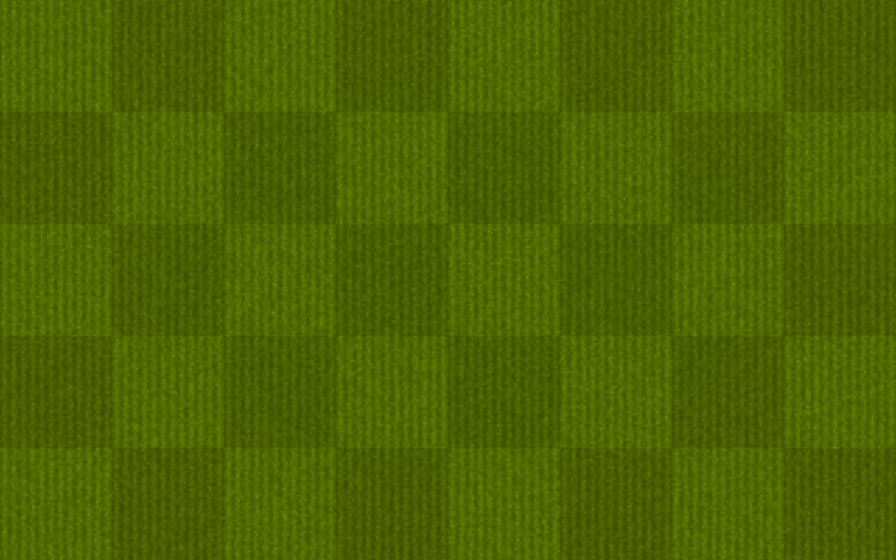
Write a Shadertoy shader that draws this pattern.

```glsl
// Checkerboard lawn of mown squares with fine vertical ribs and grassy flecks.
#define ROWS 5.0
#define RIBS_PER_TILE 12.0
#define RIB_DEPTH 0.085
#define GRAIN_CELLS 40.0
#define GRAIN_DEPTH 0.21
#define FLECK_CELLS 24.0
#define FLECK_GAIN 0.19
#define EDGE_WOBBLE 0.012
#define DARK_GRASS vec3(0.291, 0.368, 0.002)
#define LIGHT_GRASS vec3(0.322, 0.415, 0.006)

const float TAU = 6.2831853;

float hash(vec2 cell) {
    uvec2 q = uvec2(ivec2(cell)) * uvec2(1597u, 3571u);
    uint n = (q.x ^ (q.y << 7)) * 40503u + q.y;
    n = (n ^ (n >> 15)) * 73244u + (n >> 3);
    n = (n ^ (n >> 13)) * 51749u;
    return float((n ^ (n >> 16)) & 65535u) / 65535.0;
}

float valueNoise(vec2 p) {
    vec2 cell = floor(p), f = fract(p);
    f = f * f * (3.0 - 2.0 * f);
    return mix(mix(hash(cell), hash(cell + vec2(1, 0)), f.x),
               mix(hash(cell + vec2(0, 1)), hash(cell + vec2(1, 1)), f.x), f.y);
}

// Short randomly turned blades, one in some of the cells.
float flecks(vec2 p, float aa) {
    vec2 cell = floor(p);
    float cover = 0.0;
    for (int j = -1; j <= 1; j++)
    for (int i = -1; i <= 1; i++) {
        vec2 id = cell + vec2(i, j);
        vec2 d = p - id - vec2(hash(id + 17.0), hash(id + 53.0));
        float angle = TAU * hash(id + 91.0);
        vec2 dir = vec2(cos(angle), sin(angle));
        d -= dir * clamp(dot(d, dir), -0.22, 0.22);
        float blade = 1.0 - smoothstep(0.13 - aa, 0.13 + aa, length(d));
        cover = max(cover, blade * smoothstep(0.5, 1.0, hash(id + 131.0)));
    }
    return cover;
}

// Signed square wave with soft edges: positive in even cells.
float softSquare(float x, float aa) {
    float edge = 0.5 - abs(fract(x) - 0.5);
    float side = mod(floor(x), 2.0) < 0.5 ? 1.0 : -1.0;
    return side * smoothstep(-aa, aa, edge);
}

void mainImage(out vec4 fragColor, in vec2 fragCoord) {
    float pixel = ROWS / iResolution.y;
    vec2 tile = fragCoord * pixel;

    // Checker of light and dark squares, slightly ragged at the seams
    vec2 wobble = vec2(valueNoise(tile * 30.0), valueNoise(tile * 30.0 + 200.0)) - 0.5;
    vec2 seam = tile + EDGE_WOBBLE * wobble;
    float checker = softSquare(seam.x, pixel) * softSquare(seam.y, pixel);
    vec3 color = mix(DARK_GRASS, LIGHT_GRASS, 0.5 + 0.5 * checker);

    // Vertical ribs, broken up by the pile
    float ribBend = 0.10 * (valueNoise(tile * vec2(12.0, 28.0) + 70.0) - 0.5);
    float rib = -cos(TAU * (tile.x * RIBS_PER_TILE + ribBend));
    float shade = 1.0 + RIB_DEPTH * rib;

    // Fine grain and bright blades
    float grain = valueNoise(tile * GRAIN_CELLS) - 0.5;
    shade += GRAIN_DEPTH * grain;
    shade += FLECK_GAIN * (flecks(tile * FLECK_CELLS, pixel * FLECK_CELLS * 0.5) - 0.07);

    // Greener toward the middle, a little yellower at the sides
    vec2 centered = fragCoord / iResolution.xy - 0.5;
    float rim = smoothstep(0.1, 0.6, length(centered));
    color *= mix(vec3(0.985, 1.005, 1.0), vec3(1.015, 0.995, 1.0), rim);

    fragColor = vec4(color * shade, 1.0);
}
```
